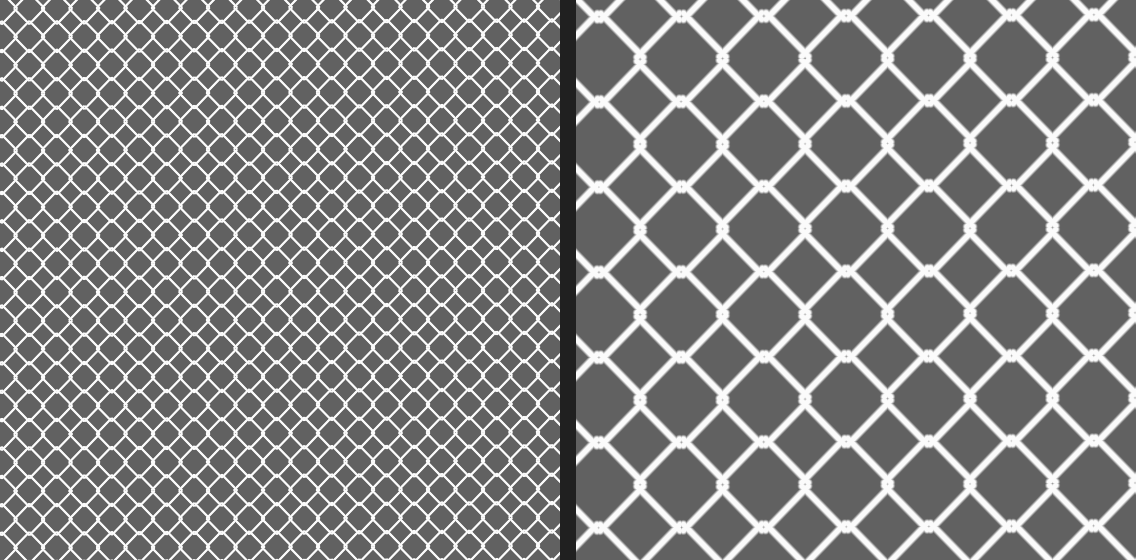
Left, the full canvas; right, a detail of the centre.
Write a WebGL 2 fragment shader that draws this pattern.

```glsl
#version 300 es
precision highp float;
// Chain-link mesh: fine white wires with doubled crossings on dark grey.

uniform vec2 u_resolution;
out vec4 fragColor;

float hash(vec2 p) {
    p = fract(p * vec2(0.1031, 0.1173));
    p += dot(p, p.yx + 33.33);
    return fract((p.x + p.y) * p.x * 7.31);
}

float segmentDistance(vec2 p, vec2 a, vec2 b) {
    vec2 ab = b - a;
    return length(p - a - ab * clamp(dot(p - a, ab) / dot(ab, ab), 0.0, 1.0));
}

// Outline of one diamond whose sides run a little past its corners
float wireDistance(vec2 p, vec2 tips) {
    p = abs(p);
    vec2 overshoot = vec2(0.0019, -0.0019);
    vec2 a = vec2(tips.x, 0.0) + overshoot;
    vec2 b = vec2(0.0, tips.y) - overshoot;
    float d = segmentDistance(p, a, b);
    d = min(d, segmentDistance(vec2(p.x, -p.y), a, b));
    return min(d, segmentDistance(vec2(-p.x, p.y), a, b));
}

void main() {
    vec2 uv = gl_FragCoord.xy / u_resolution;

    // Rows climb slightly to the right
    vec2 p = uv - vec2(0.3715, 0.6061);
    p.y -= 0.004 * p.x;

    // One small diamond per repeat; the larger cells lie between them
    vec2 period = vec2(0.0491, 0.0507);
    vec2 cell = floor(p / period + 0.5);
    vec2 local = p - cell * period;

    // The gap between neighbouring tips varies a little
    float gap = 0.0029 + 0.0006 * (hash(cell + 57.0) - 0.5);
    float d = wireDistance(local, 0.5 * period - gap);

    float edge = max(0.0010, 0.55 / min(u_resolution.x, u_resolution.y));
    float wire = 1.0 - smoothstep(-edge, edge, d - 0.0020);

    vec3 backdropGrey = vec3(0.38);
    vec3 wireWhite = vec3(0.985);
    fragColor = vec4(mix(backdropGrey, wireWhite, wire), 1.0);
}
```
